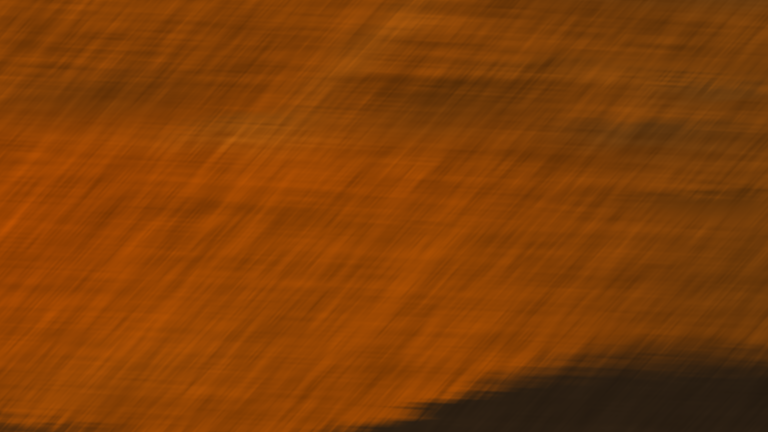
Write a Shadertoy shader that draws this background.

```glsl
const vec3 AMBER = vec3(0.575, 0.265, 0.010);
const vec3 EMBER = vec3(0.620, 0.265, 0.005);
const vec3 OCHRE = vec3(0.450, 0.235, 0.035);
const vec3 GOLD = vec3(0.640, 0.350, 0.065);
const vec3 UMBER = vec3(0.340, 0.185, 0.035);
const vec3 SLATE = vec3(0.330, 0.210, 0.080);
const vec3 SHADOW = vec3(0.155, 0.112, 0.068);
const float RAIN_ANGLE = 0.83;
const float DRIFT_ANGLE = -0.05;
const float RAIN_STRENGTH = 0.20;
const float DRIFT_STRENGTH = 0.18;
const float CLOUD_STRENGTH = 0.13;
const float WARP = 0.045;

float hash(vec2 p) {
    return fract(sin(dot(p, vec2(127.1, 311.7))) * 43758.5453);
}

float noise(vec2 p) {
    vec2 i = floor(p), f = fract(p);
    f = f * f * (3.0 - 2.0 * f);
    return mix(mix(hash(i), hash(i + vec2(1, 0)), f.x),
               mix(hash(i + vec2(0, 1)), hash(i + vec2(1, 1)), f.x), f.y);
}

vec2 rotate(vec2 p, float angle) {
    float c = cos(angle), s = sin(angle);
    return vec2(c * p.x + s * p.y, c * p.y - s * p.x);
}

// Layered noise stretched along one direction, centred on zero
float streaks(vec2 p, float angle, vec2 scale) {
    vec2 q = rotate(p, angle) * scale;
    float sum = 0.0, weight = 0.42;
    for (int i = 0; i < 4; i++) {
        sum += weight * (noise(q) - 0.5);
        q = q * vec2(1.7, 1.9) + 17.3;
        weight *= 0.9;
    }
    return sum;
}

// Soft elongated blot
float smear(vec2 p, vec2 centre, vec2 size, float angle) {
    vec2 q = rotate(p - centre, angle) / size;
    return exp(-dot(q, q));
}

void mainImage(out vec4 fragColor, in vec2 fragCoord) {
    vec2 p = fragCoord / iResolution.y;
    float across = fragCoord.x / iResolution.x;
    float rain = streaks(p, RAIN_ANGLE, vec2(4.0, 32.0));
    float drift = streaks(p, DRIFT_ANGLE, vec2(2.2, 26.0));
    float cloud = streaks(p + 4.0, 0.15, vec2(2.0, 8.0));
    vec2 w = p + WARP * vec2(rain, drift + 0.6 * rain + cloud);

    // Warm ground, cooling to the right and the top
    vec3 col = mix(AMBER, OCHRE, smoothstep(0.45, 1.1, across + 0.25 * (p.y - 0.5)));
    col = mix(col, OCHRE, 0.40 * smoothstep(0.55, 0.95, p.y));
    col = mix(col, EMBER, 0.85 * smear(w, vec2(0.0, 0.45), vec2(0.50, 0.28), 0.3));
    col = mix(col, EMBER, 0.25 * smear(w, vec2(0.75, 0.58), vec2(0.55, 0.07), -0.08));

    // Dark smears
    col = mix(col, UMBER, 0.55 * smear(w, vec2(0.22, 0.79), vec2(0.29, 0.075), 0.05));
    col = mix(col, UMBER, 0.60 * smear(w, vec2(1.05, 0.76), vec2(0.25, 0.065), 0.15));
    col = mix(col, UMBER, 0.65 * smear(w, vec2(1.65, 0.54), vec2(0.20, 0.028), 0.05));
    col = mix(col, UMBER, 0.45 * smear(w, vec2(1.78, 0.36), vec2(0.30, 0.17), 0.3));
    col = mix(col, SLATE, 0.55 * smear(w, vec2(1.50, 0.69), vec2(0.20, 0.05), 0.0));
    col = mix(col, SLATE, 0.50 * smear(w, vec2(1.65, 0.79), vec2(0.14, 0.025), 0.0));
    col = mix(col, SLATE, 0.50 * smear(w, vec2(1.60, 1.02), vec2(0.30, 0.035), 0.0));

    // Light smears
    col = mix(col, GOLD, 0.60 * smear(w, vec2(0.57, 0.70), vec2(0.18, 0.03), 0.08));
    col = mix(col, GOLD, 0.45 * smear(w, vec2(0.85, 0.88), vec2(0.26, 0.05), 0.70));
    col = mix(col, GOLD, 0.28 * smear(w, vec2(1.42, 0.83), vec2(0.30, 0.03), -0.05));
    col = mix(col, GOLD, 0.15 * smear(w, vec2(0.25, 0.12), vec2(0.35, 0.10), 0.3));

    // Shadowed bank at the lower right, and the lower left corner
    float bank = mix(-0.02, 0.175, smoothstep(0.55, 1.50, p.x));
    float edge = p.y - bank + 0.04 * drift + 0.015 * rain;
    float soft = mix(0.025, 0.065, smoothstep(0.9, 1.6, p.x));
    float shade = 1.0 - smoothstep(-soft, soft, edge);
    shade = max(shade, 0.65 * smear(w, vec2(0.05, -0.01), vec2(0.20, 0.03), -0.1));
    col = mix(col, SHADOW, 0.97 * shade);

    // Brushed texture, calmer in the lower half
    float upper = mix(0.6, 1.0, smoothstep(0.4, 0.75, p.y));
    float grain = RAIN_STRENGTH * rain + upper * (DRIFT_STRENGTH * drift + CLOUD_STRENGTH * cloud);
    col *= 1.0 + grain * mix(1.4, 0.9, shade);
    fragColor = vec4(clamp(col, 0.0, 1.0), 1.0);
}
```
